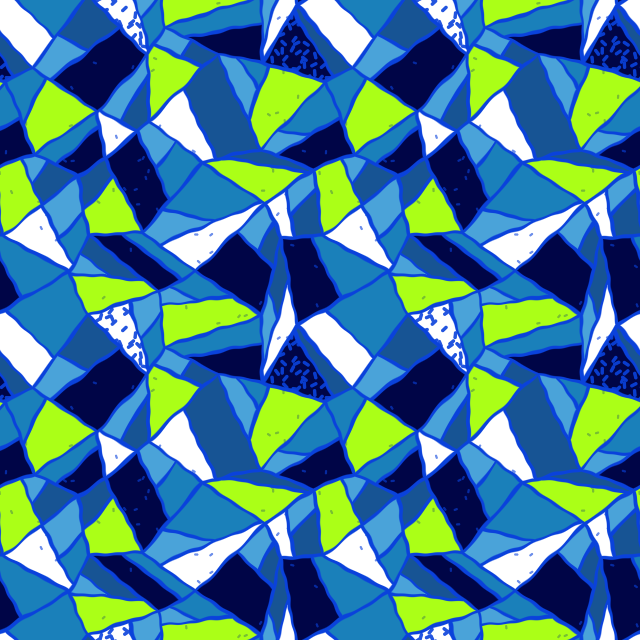
Write a three.js fragment shader that draws this pattern.

```glsl
varying vec2 vUv;

const float REPEATS = 2.0;
const float QUADS = 25.0;        // quads in one repeat
const float JITTER = 0.41;       // corner shift, below half a quad
const float LINE = 0.026;        // half line width, in quads
const float SOFT = 0.012;        // edge smoothing, in quads
const float WOBBLE = 0.012;      // hand-drawn waver of the lines
const float FLECK_GRID = 40.0;   // fleck cells across one repeat
const float TAU = 6.28319;

const vec3 NAVY = vec3(0.0, 0.02, 0.28);
const vec3 LIME = vec3(0.67, 1.0, 0.09);
const vec3 WHITE = vec3(1.0);
const vec3 STEEL = vec3(0.09, 0.33, 0.58);
const vec3 MID = vec3(0.10, 0.50, 0.73);
const vec3 LIGHT = vec3(0.29, 0.64, 0.85);
const vec3 OUTLINE = vec3(0.04, 0.26, 0.86);
const vec3 MOSS = vec3(0.33, 0.58, 0.27);

float hash(float n) {
  return fract(sin(n * 12.989 + 4.137) * 4375.85);
}

// Number of a lattice cell, identical in every repeat
float cellKey(vec2 cell) {
  return floor(mod(2.0 * cell.x + 11.0 * cell.y + 0.5, QUADS));
}

vec2 corner(vec2 cell) {
  float k = cellKey(cell);
  return cell + JITTER * (2.0 * vec2(hash(k + 31.0), hash(k + 67.0)) - 1.0);
}

// Adds one polygon side to a squared distance and an inside sign
void addSide(vec2 p, vec2 a, vec2 b, inout float dist2, inout float side) {
  vec2 e = b - a;
  vec2 w = p - a;
  vec2 r = w - e * clamp(dot(w, e) / dot(e, e), 0.0, 1.0);
  dist2 = min(dist2, dot(r, r));
  bool above = p.y >= a.y;
  bool below = p.y < b.y;
  bool left = e.x * w.y > e.y * w.x;
  if (above == below && above == left) side = -side;
}

// Positive inside the quad
float quadDepth(vec2 p, vec2 a, vec2 b, vec2 c, vec2 d) {
  float dist2 = 100.0;
  float side = -1.0;
  addSide(p, a, b, dist2, side);
  addSide(p, b, c, dist2, side);
  addSide(p, c, d, dist2, side);
  addSide(p, d, a, dist2, side);
  return side * sqrt(dist2);
}

// Positive to the left of the line from a to b
float leftOf(vec2 p, vec2 a, vec2 b) {
  vec2 e = normalize(b - a);
  return dot(p - a, vec2(-e.y, e.x));
}

// Short strokes scattered by wrapped cellular noise
float flecks(vec2 tile, float density, float size) {
  vec2 g = tile * FLECK_GRID;
  float mask = 0.0;
  for (int k = 0; k < 9; k++) {
    vec2 cell = floor(g) + vec2(mod(float(k), 3.0), floor(float(k) / 3.0)) - 1.0;
    vec2 id = floor(mod(cell + 0.5, FLECK_GRID));
    float n = id.x + FLECK_GRID * id.y;
    vec2 r = g - cell - vec2(hash(n + 0.3), hash(n + 0.6));
    float angle = TAU * hash(n + 0.9);
    vec2 along = vec2(cos(angle), sin(angle));
    r -= along * clamp(dot(r, along), -size, size);
    float ink = 1.0 - smoothstep(0.5 * size, 0.5 * size + 0.15, length(r));
    mask = max(mask, ink * step(hash(n + 0.1), density));
  }
  return mask;
}

void main() {
  vec2 tile = vUv * REPEATS;
  vec2 p = mat2(4.0, -3.0, 3.0, 4.0) * tile;
  p += WOBBLE * (sin(TAU * (7.0 * tile.yx + 3.0 * tile)) + 0.6 * sin(TAU * (17.0 * tile.yx - 5.0 * tile)));

  // Quad that holds this point
  vec2 home = floor(p);
  float depth = -10.0;
  for (int k = 0; k < 9; k++) {
    vec2 cell = floor(p) + vec2(mod(float(k), 3.0), floor(float(k) / 3.0)) - 1.0;
    float inside = quadDepth(p, corner(cell), corner(cell + vec2(1.0, 0.0)), corner(cell + 1.0), corner(cell + vec2(0.0, 1.0)));
    if (inside > depth) { depth = inside; home = cell; }
  }
  float key = cellKey(home);
  float kind = mod(key, 3.0);
  vec2 a = corner(home);
  vec2 b = corner(home + vec2(1.0, 0.0));
  vec2 c = corner(home + 1.0);
  vec2 d = corner(home + vec2(0.0, 1.0));
  if (hash(key + 5.0) > 0.5) { vec2 start = a; a = b; b = c; c = d; d = start; }

  // Slanted cut into an accent shard and a blue shard
  float share = kind > 1.5 ? 0.36 : 0.6;
  float skew = 0.8 * (hash(key + 11.0) - 0.5);
  vec2 low = mix(a, b, clamp(share + skew, 0.04, 0.96));
  vec2 high = mix(d, c, clamp(share - skew, 0.04, 0.96));
  float cut = leftOf(p, low, high);
  float border = min(depth, abs(cut));

  vec3 color = hash(key + 17.0) > 0.5 ? STEEL : MID;
  if (cut > 0.0) {
    // Accent shard with its wear; one navy and one white are densely marked
    bool dense = abs(key - 12.0) < 0.5 || abs(key - 5.0) < 0.5;
    float wear = flecks(tile, dense ? 0.8 : 0.09, dense ? 0.28 : 0.13);
    color = kind < 0.5 ? NAVY : (kind < 1.5 ? LIME : WHITE);
    vec3 ink = abs(kind - 1.0) < 0.5 ? MOSS : OUTLINE;
    color = mix(color, ink, wear * (dense ? 0.9 : 0.6));
  } else if (hash(key + 23.0) > 0.45) {
    // Second cut frees a light shard
    float split = leftOf(p, mix(low, high, 0.45), mix(b, c, 0.35 + 0.4 * hash(key + 29.0)));
    border = min(border, abs(split));
    if (split > 0.0) color = LIGHT;
  }

  float width = LINE * (1.0 + 0.3 * sin(TAU * (3.0 * tile.x + 2.0 * tile.y)) * sin(TAU * 4.0 * tile.y));
  gl_FragColor = vec4(mix(OUTLINE, color, smoothstep(width - SOFT, width + SOFT, border)), 1.0);
}
```
